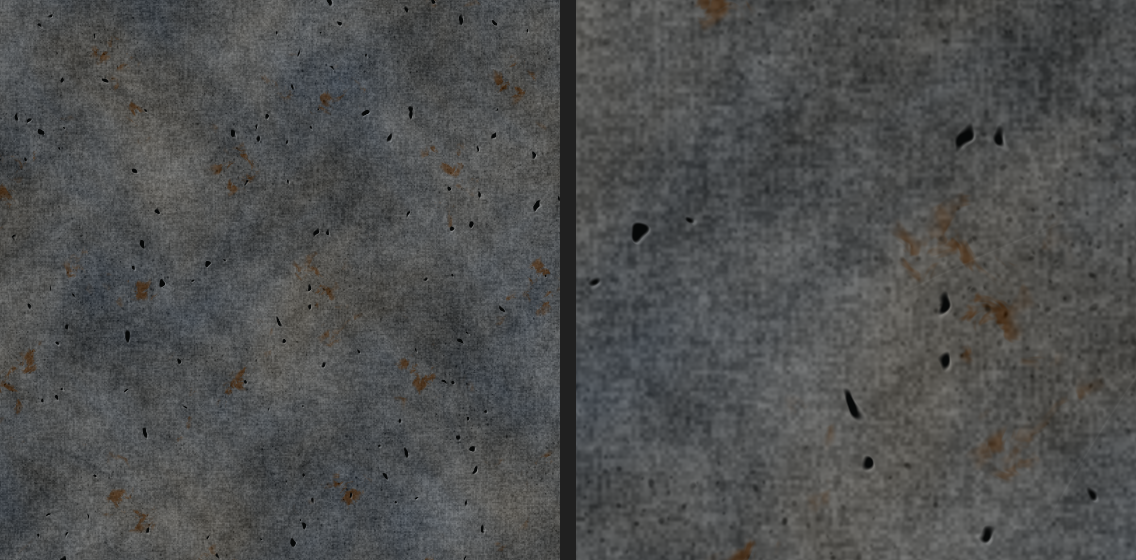
Left: the whole. Right: its middle third, enlarged.
This texture is drawn by a three.js fragment shader. Its source:

```glsl
// Worn dark concrete: cloudy grey stains, woven grain, rust flecks and pits.
// Stains are layered warped sines, pits are stretched cellular dots with a lit
// lower rim, scratches are thin randomly placed segments.

varying vec2 vUv;

const vec3 CONCRETE = vec3(0.308, 0.316, 0.319);
const vec3 RUST = vec3(0.29, 0.18, 0.08);
const vec3 PIT_COLOR = vec3(0.025, 0.03, 0.03);
const vec3 WARM = vec3(0.012, 0.002, -0.012);
const float STAIN_SCALE = 11.0;
const float STAIN_CONTRAST = 0.045;
const float MOTTLE_CONTRAST = 0.019;
const float GRAIN_CONTRAST = 0.11;
const float WEAVE_CONTRAST = 0.05;
const float SPECK_DEPTH = 0.11;
const float RIM_LIGHT = 0.13;
const float SCRATCH_CONTRAST = 0.05;
const int SCRATCHES = 16;
const float EDGE = 0.0011;
const mat2 TURN = mat2(0.8, 0.6, -0.6, 0.8);

vec2 hash2(vec2 p) {
  vec3 q = fract(p.xyx * vec3(0.1031, 0.1030, 0.0973));
  q += dot(q, q.yzx + 33.33);
  return fract((q.xx + q.yz) * q.zy);
}

// Smooth grain, centred on zero
float grain(vec2 p) {
  vec2 cell = floor(p);
  vec2 f = fract(p);
  f = f * f * (3.0 - 2.0 * f);
  float low = mix(hash2(cell).x, hash2(cell + vec2(1.0, 0.0)).x, f.x);
  float high = mix(hash2(cell + vec2(0.0, 1.0)).x, hash2(cell + 1.0).x, f.x);
  return mix(low, high, f.y) - 0.5;
}

// Layered sines, turned and warped at each octave
float clouds(vec2 p) {
  float sum = 0.0;
  float amp = 1.0;
  for (int i = 0; i < 5; i++) {
    p += 0.4 * sin(1.2 * p.yx + float(i));
    sum += amp * sin(p.x) * cos(p.y);
    p = TURN * p * 1.9 + 1.7;
    amp *= 0.6;
  }
  return sum;
}

// Distance to the nearest scattered, tilted and stretched dot
float pitDistance(vec2 uv, float cells, float density, float size, float stretch) {
  vec2 p = uv * cells;
  vec2 home = floor(p);
  float nearest = 1.0;
  for (int j = -1; j <= 1; j++) {
    for (int i = -1; i <= 1; i++) {
      vec2 cell = home + vec2(float(i), float(j));
      vec2 spot = hash2(cell + 7.0);
      vec2 kind = hash2(cell + 171.0);
      float tilt = 2.4 * (kind.y - 0.5) * abs(kind.y - 0.5) * 2.0;
      vec2 q = p - cell - spot;
      q = mat2(cos(tilt), sin(tilt), -sin(tilt), cos(tilt)) * q;
      q.y /= 1.0 + (stretch - 1.0) * spot.x;
      float radius = size * (0.35 + 0.65 * spot.y * spot.y);
      if (kind.x < density) nearest = min(nearest, length(q) - radius);
    }
  }
  return nearest / cells;
}

float inside(float d) {
  return 1.0 - smoothstep(-EDGE, EDGE, d);
}

// Faint thin segments, some dark and some light
float scratches(vec2 uv) {
  float sum = 0.0;
  for (int i = 0; i < SCRATCHES; i++) {
    vec2 center = hash2(vec2(float(i), 19.0));
    vec2 kind = hash2(vec2(float(i), 53.0));
    float angle = 3.14159 * kind.x;
    vec2 along = vec2(cos(angle), sin(angle));
    vec2 q = uv - center;
    float t = dot(q, along);
    float side = dot(q, vec2(-along.y, along.x)) + 1.5 * t * t * (kind.y - 0.5);
    float reach = 0.02 + 0.07 * kind.y;
    float fade = 1.0 - smoothstep(0.4 * reach, reach, abs(t));
    sum += inside(abs(side) - 0.0003) * fade * (kind.y > 0.6 ? 1.0 : -1.0);
  }
  return sum;
}

void main() {
  vec2 uv = vUv;

  // Stains, mottling and woven grain
  float stain = clouds(uv * STAIN_SCALE + 2.0);
  float mottle = clouds(uv * 62.0 + 5.0);
  float fine = grain(uv * 400.0) + 0.6 * grain(uv * 190.0 + 31.0);
  float weave = grain(uv * vec2(45.0, 380.0)) + grain(uv * vec2(380.0, 45.0) + 83.0);
  float tone = STAIN_CONTRAST * stain + MOTTLE_CONTRAST * mottle
    + GRAIN_CONTRAST * fine + WEAVE_CONTRAST * weave
    + SCRATCH_CONTRAST * scratches(uv);
  vec3 color = CONCRETE + tone + WARM * clouds(uv * 9.0 + 40.0);

  // Rust flecks inside sparse patches
  float patches = smoothstep(0.65, 1.3, clouds(uv * 17.0 + 23.0));
  float flecks = smoothstep(0.1, 0.9, clouds(uv * 75.0 + 61.0));
  color = mix(color, RUST + 0.5 * tone, 0.8 * patches * flecks);

  // Small specks, denser in some regions
  float region = smoothstep(-0.8, 0.9, clouds(uv * 15.0 + 77.0));
  float speck = inside(pitDistance(uv, 95.0, 0.45, 0.17, 1.6));
  color -= SPECK_DEPTH * speck * (0.3 + 0.7 * region);

  // Ragged pits gathered in loose columns, lit along the lower right
  vec2 ragged = uv + 0.005 * vec2(grain(uv * 130.0), grain(uv * 130.0 + 47.0));
  float density = 0.10 + 0.22 * smoothstep(0.1, 0.4, grain(vec2(uv.x * 14.0, 3.0)));
  float pit = inside(pitDistance(ragged, 30.0, density, 0.13, 2.8));
  float rim = inside(pitDistance(ragged + vec2(-0.0015, 0.002), 30.0, density, 0.13, 2.8));
  color += RIM_LIGHT * rim * (1.0 - pit);
  color = mix(color, PIT_COLOR, pit);

  gl_FragColor = vec4(clamp(color, 0.0, 1.0), 1.0);
}
```
